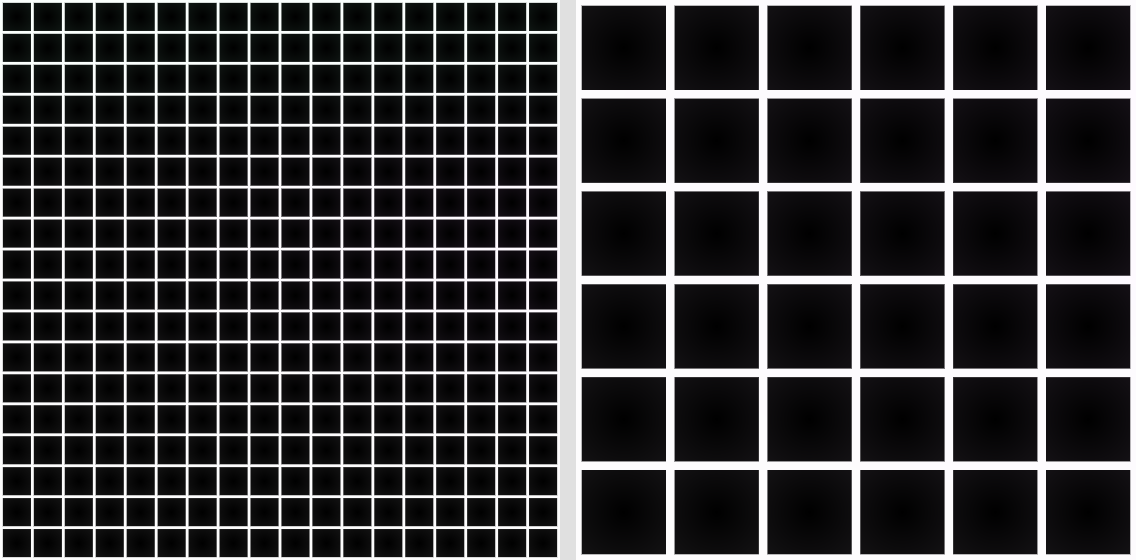
Left: the whole. Right: its middle third, enlarged.
A Shadertoy shader for this pattern:

```glsl
#define TILES 18.0
#define LINE_WIDTH 0.0051
#define GLOW 0.052
#define TINT 0.012
#define LINE_COLOR vec3(0.99)
#define MINT vec3(-1.0, 1.0, 0.0)
#define LILAC vec3(0.5, -1.0, 1.0)

// Slow colour drift: mint toward the top, lilac at the middle right
vec3 drift(vec2 uv) {
    float mint = smoothstep(0.65, 1.0, uv.y);
    vec2 offset = (uv - vec2(1.0, 0.56)) / vec2(0.6, 0.25);
    float lilac = exp(-dot(offset, offset));
    return mint * MINT + lilac * LILAC;
}

// Signed distance to a centred square
float squareDistance(vec2 p, float halfSide) {
    vec2 d = abs(p) - halfSide;
    return max(d.x, d.y);
}

void mainImage(out vec4 fragColor, in vec2 fragCoord) {
    vec2 uv = fragCoord / iResolution.y;
    float pixel = 1.0 / iResolution.y;

    // Grid with a full line along every outer border
    float pitch = (1.0 - LINE_WIDTH) / TILES;
    vec2 cell = (fract((uv - 0.5 * LINE_WIDTH) / pitch) - 0.5) * pitch;
    float halfSide = 0.5 * (pitch - LINE_WIDTH);

    // Tile: black centre, faintly lighter rim
    float rim = length(cell) / halfSide;
    vec3 tint = TINT * drift(uv);
    vec3 tile = max(vec3(GLOW * rim) + tint * rim, 0.0);

    // Smooth-edged line over the tile
    float line = clamp(squareDistance(cell, halfSide) / pixel + 0.5, 0.0, 1.0);
    vec3 color = mix(tile, LINE_COLOR + tint, line);

    fragColor = vec4(clamp(color, 0.0, 1.0), 1.0);
}
```
